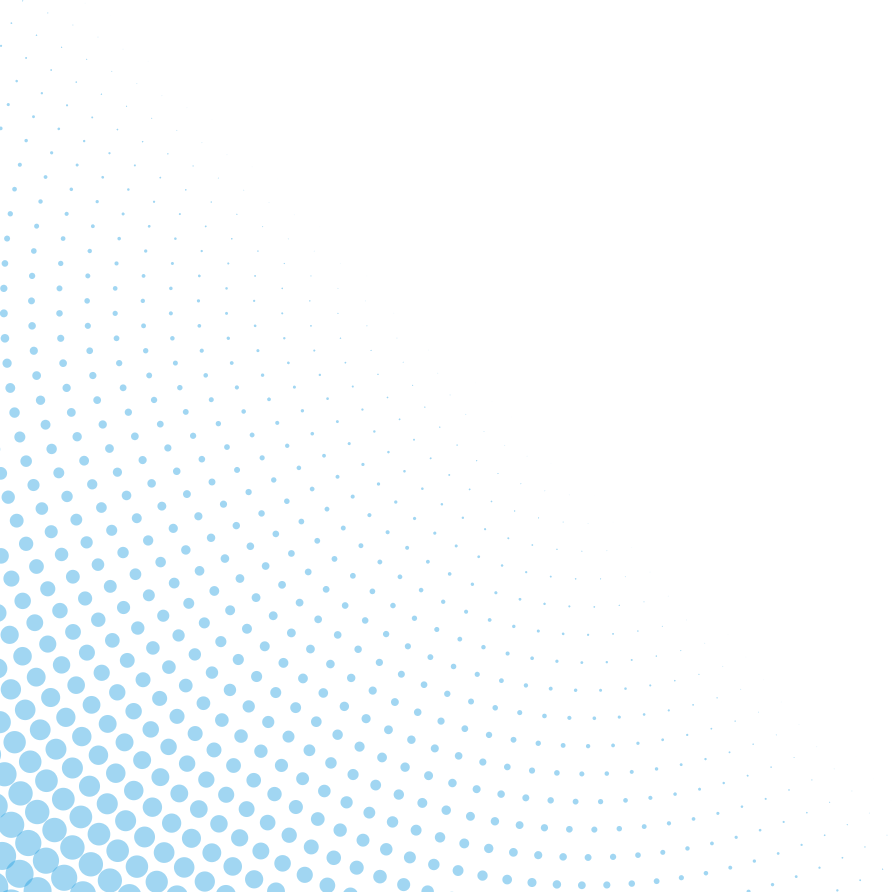
A WebGL 2 fragment shader for this background:

```glsl
#version 300 es
precision highp float;
// Halftone background: pale blue dots on white, set on concentric rings.
// Ring i carries 7*i evenly spaced dots; their size falls along the diagonal
// from the lower left corner to nothing beyond the middle of the canvas.

uniform vec2 u_resolution;
out vec4 fragColor;

// Lengths are in units of the canvas height.
const float TAU = 6.2831853;
const vec3 PAPER = vec3(1.0);
const vec3 INK = vec3(0.16, 0.636, 0.886);
const float INK_ALPHA = 0.44;
const vec2 RING_CENTER = vec2(0.6593, 0.6627);
const float RING_GAP = 0.0312;
const float DOTS_PER_RING = 7.0;      // dots added by each further ring
const float FADE_START = 1.124;       // x + y at which the dots vanish
const float SIZE_LINEAR = 0.00612;
const float SIZE_SQUARE = 0.0106;

// Dot radius at a given place, growing towards the lower left corner.
float dotRadius(vec2 p) {
    float t = max(0.0, 1.0 - (p.x + p.y) / FADE_START);
    return SIZE_LINEAR * t + SIZE_SQUARE * t * t;
}

// Smooth disc; discs smaller than a pixel fade by area instead of shrinking.
float discCoverage(float dist, float radius, float pixel) {
    float drawn = max(radius, 0.55 * pixel);
    float area = radius / drawn;
    return clamp((drawn - dist) / pixel + 0.5, 0.0, 1.0) * area * area;
}

// Share of the paper left showing through all the dots near p.
float paperShowing(vec2 p, float pixel) {
    vec2 offset = p - RING_CENTER;
    float turn = atan(offset.y, offset.x) / TAU;
    float nearestRing = round(length(offset) / RING_GAP);
    float showing = 1.0;

    for (int i = -1; i <= 1; i++) {
        float ring = max(nearestRing + float(i), 1.0);
        float count = DOTS_PER_RING * ring;
        float nearestDot = round(turn * count);
        for (int k = -1; k <= 1; k++) {
            float angle = TAU * (nearestDot + float(k)) / count;
            vec2 center = RING_CENTER + ring * RING_GAP * vec2(cos(angle), sin(angle));
            float coverage = discCoverage(distance(p, center), dotRadius(center), pixel);
            showing *= 1.0 - INK_ALPHA * coverage;
        }
    }
    return showing;
}

void main() {
    float pixel = 1.0 / u_resolution.y;
    vec2 p = gl_FragCoord.xy * pixel;
    fragColor = vec4(mix(INK, PAPER, paperShowing(p, pixel)), 1.0);
}
```
